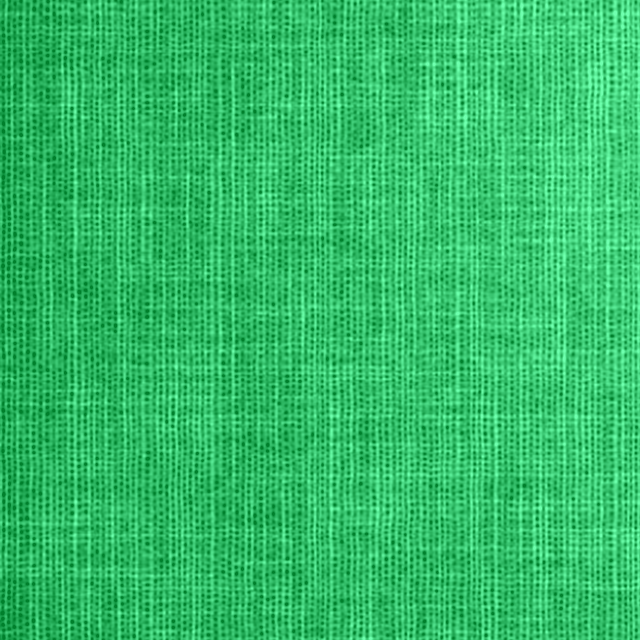
A Shadertoy shader for this texture:

```glsl
#define COLUMNS 102.0
#define ROWS 98.0
#define RIB_CONTRAST 0.30
#define HOLE_CONTRAST 0.50
#define ROW_CONTRAST 0.16
#define THREAD_WEAR 0.50
#define GRAIN 0.50
#define SPACING_JITTER 0.55
#define WOBBLE 0.22
#define SHADE_COLOR vec3(0.05, 0.57, 0.24)
#define LIGHT_COLOR vec3(0.36, 0.93, 0.60)

const float TAU = 6.28319;

float hash(vec2 p) {
    vec3 q = fract(p.xyx * vec3(0.1031, 0.1030, 0.0973));
    q += dot(q, q.yzx + 33.33);
    return fract((q.x + q.y) * q.z);
}

// Smooth value noise, centred on zero
float noise(vec2 p) {
    vec2 cell = floor(p);
    vec2 f = fract(p);
    f = f * f * (3.0 - 2.0 * f);
    float low = mix(hash(cell), hash(cell + vec2(1.0, 0.0)), f.x);
    float high = mix(hash(cell + vec2(0.0, 1.0)), hash(cell + 1.0), f.x);
    return mix(low, high, f.y) - 0.5;
}

float wave(float x) {
    return 0.5 + 0.5 * cos(TAU * x);
}

// Upright ribs, fainter level threads and staggered dark holes in the gaps
float weave(vec2 p) {
    float gap = floor(p.x);
    float rib = wave(p.x);
    float slip = 0.5 * mod(gap, 2.0) + 0.5 * noise(vec2(gap * 3.0, p.y * 0.12));
    float hole = (1.0 - rib) * wave(p.y + slip);
    float depth = 1.0 + 1.3 * noise(p * vec2(1.0, 0.8) + 71.0);
    return RIB_CONTRAST * (rib - 0.5) + ROW_CONTRAST * (wave(p.y) - 0.5)
         - HOLE_CONTRAST * (hole * depth - 0.25);
}

// Uneven thickness along single threads of both directions
float threadWear(vec2 p) {
    float column = floor(p.x + 0.5);
    float row = floor(p.y + 0.5);
    float upright = noise(vec2(column, p.y * 0.06)) * wave(p.x);
    float level = noise(vec2(p.x * 0.07 + 40.0, row)) * wave(p.y);
    return THREAD_WEAR * (upright + 0.8 * level);
}

// Fine fibres, stretched a little along both thread directions
float fibres(vec2 p) {
    return GRAIN * (0.6 * noise(p * vec2(2.6, 1.5) + 9.0) + 0.6 * noise(p * vec2(1.3, 2.9) + 31.0));
}

// Broad light from the upper right, with a dim left border
float lighting(vec2 uv) {
    vec2 toGlow = (uv - vec2(1.0, 0.78)) * vec2(1.7, 1.5);
    float glow = 0.24 * exp(-2.0 * dot(toGlow, toGlow));
    float border = 0.20 * exp(-uv.x * 28.0);
    float mottle = 0.07 * noise(uv * 5.0) + 0.07 * noise(uv * vec2(24.0, 9.0));
    return 0.43 + 0.14 * (uv.x - 0.5) + glow - border + mottle;
}

void mainImage(out vec4 fragColor, in vec2 fragCoord) {
    vec2 uv = fragCoord / iResolution.xy;
    vec2 p = uv * vec2(COLUMNS, ROWS);

    // Fade the threads out when they are too small to resolve
    float pixel = max(COLUMNS / iResolution.x, ROWS / iResolution.y);
    float detail = 1.0 - smoothstep(0.3, 0.7, pixel);

    // Space the threads unevenly and bend them slightly
    p += SPACING_JITTER * vec2(noise(vec2(uv.x * 37.0, 3.0)), noise(vec2(uv.y * 33.0, 8.0)));
    p += WOBBLE * vec2(noise(uv * vec2(20.0, 30.0)), noise(uv * vec2(30.0, 20.0) + 17.0));

    float fabric = weave(p) + threadWear(p) + fibres(p);
    float tone = lighting(uv) + detail * fabric;
    vec3 color = mix(SHADE_COLOR, LIGHT_COLOR, clamp(tone, -0.2, 1.25));
    fragColor = vec4(clamp(color, 0.0, 1.0), 1.0);
}
```
